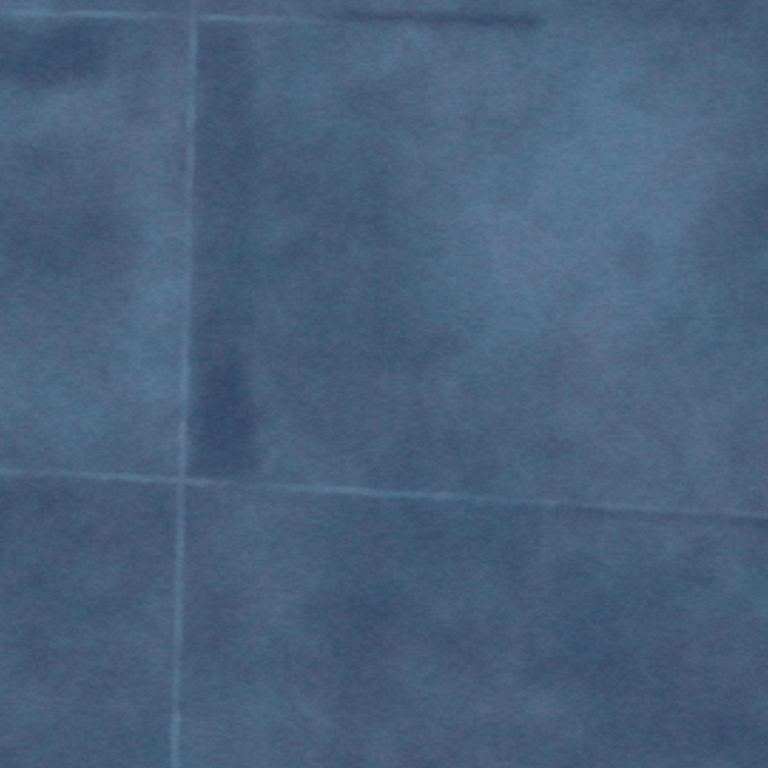
Give the GLSL for this texture, as a three.js fragment shader.

```glsl
// Worn blue-grey stone slabs with pale, slightly skewed joints and fine grain.
varying vec2 vUv;

const vec3 DARK_SLATE = vec3(0.212, 0.290, 0.400);
const vec3 MID_SLATE = vec3(0.280, 0.368, 0.468);
const vec3 PALE_SLATE = vec3(0.348, 0.456, 0.556);
const vec3 JOINT_COLOR = vec3(0.375, 0.490, 0.590);
const vec3 TEAL_TINT = vec3(-0.034, 0.016, 0.006);
const float COLUMN_WIDTH = 0.85;

float hash(vec2 p) {
  vec3 q = fract(p.xyx * 0.1031);
  q += dot(q, q.yzx + 33.33);
  return fract((q.x + q.y) * q.z);
}

float noise(vec2 p) {
  vec2 i = floor(p);
  vec2 f = fract(p);
  f = f * f * (3.0 - 2.0 * f);
  return mix(mix(hash(i), hash(i + vec2(1.0, 0.0)), f.x),
             mix(hash(i + vec2(0.0, 1.0)), hash(i + vec2(1.0)), f.x), f.y);
}

float fbm(vec2 p) {
  float sum = 0.0;
  float amplitude = 0.5;
  for (int i = 0; i < 5; i++) {
    sum += amplitude * noise(p);
    p = p * 2.03 + vec2(17.3, 9.1);
    amplitude *= 0.5;
  }
  return sum / 0.97;
}

// Soft elliptical stain, 1 at its centre.
float blot(vec2 p, vec2 center, vec2 radius) {
  vec2 d = (p - center) / radius;
  return exp(-dot(d, d));
}

// Soft-edged rectangle.
float patchMask(vec2 p, vec2 center, vec2 halfSize, float blur) {
  vec2 d = abs(p - center) - halfSize;
  return (1.0 - smoothstep(-blur, blur, d.x)) * (1.0 - smoothstep(-blur, blur, d.y));
}

// Signed offset from the nearest whole grid line, in canvas units.
float lineOffset(float coord, float spacing) {
  return (coord - floor(coord + 0.5)) * spacing;
}

// Soft core with a faint halo, broken up by wear.
float jointMask(float offset, float halfWidth, float wear) {
  float core = 1.0 - smoothstep(halfWidth * 0.2, halfWidth * 1.7, abs(offset));
  return core * mix(0.05, 0.62, wear) + exp(-abs(offset) / (halfWidth * 3.0)) * 0.20;
}

// Broad light and dark areas left by uneven wear.
float wearTone(vec2 p) {
  float tone = 0.85 * blot(p, vec2(0.72, 0.77), vec2(0.25, 0.22));
  tone += 0.40 * blot(p, vec2(0.43, 0.92), vec2(0.14, 0.07));
  tone += 0.60 * blot(p, vec2(0.20, 0.62), vec2(0.045, 0.28));
  tone += 0.50 * blot(p, vec2(0.10, 0.85), vec2(0.07, 0.04));
  tone += 0.30 * blot(p, vec2(0.08, 0.45), vec2(0.12, 0.08));
  tone -= 0.50 * blot(p, vec2(0.06, 0.70), vec2(0.09, 0.10));
  tone -= 0.50 * blot(p, vec2(0.82, 0.14), vec2(0.08, 0.10));
  tone -= 0.35 * blot(p, vec2(0.44, 0.62), vec2(0.12, 0.25));
  tone -= 0.45 * blot(p, vec2(0.27, 0.16), vec2(0.06, 0.05));
  tone -= 0.30 * blot(p, vec2(1.0, 0.75), vec2(0.08, 0.28));
  return tone;
}

void main() {
  vec2 p = vUv;

  // Skewed slab grid
  float rowJoint = 0.388 - 0.059 * p.x;
  float rowHeight = 0.597 + 0.030 * p.x;
  vec2 grid = vec2((p.x - 0.227 - 0.025 * p.y) / COLUMN_WIDTH, (p.y - rowJoint) / rowHeight);
  float wobble = (fbm(p * 60.0) - 0.5) * 0.006;
  float dx = lineOffset(grid.x, COLUMN_WIDTH) + wobble;
  float dy = lineOffset(grid.y, rowHeight) + wobble;

  // Slab tone: wear, mottling and a small shift per slab
  float tone = 0.10 + wearTone(p) + (fbm(p * 6.0 + 3.0) - 0.5) * 1.30;
  tone += (fbm(p * 24.0) - 0.5) * 0.80 + (hash(floor(grid) + 7.0) - 0.5) * 0.12;
  tone -= 0.22 * (1.0 - smoothstep(-0.04, 0.04, p.y - rowJoint));

  // Damp edges beside the joints
  vec2 edge = p + (vec2(fbm(p * 18.0), fbm(p * 18.0 + 40.0)) - 0.5) * 0.04;
  tone -= 0.55 * patchMask(edge, vec2(0.288, 0.66), vec2(0.038, 0.295), 0.020);
  tone -= 0.45 * patchMask(edge, vec2(0.285, 0.45), vec2(0.032, 0.075), 0.022);
  tone -= 0.90 * patchMask(edge, vec2(0.05, 0.935), vec2(0.09, 0.038), 0.018);
  tone -= 0.60 * patchMask(edge, vec2(0.185, 0.88), vec2(0.015, 0.05), 0.020);
  float upperRow = step(0.7, p.y);
  float seam = smoothstep(0.36, 0.50, p.x) * (1.0 - smoothstep(0.69, 0.72, p.x));
  tone -= upperRow * seam * 0.9 * exp(-pow((dy - 0.006) / 0.010, 2.0));
  tone -= (1.0 - upperRow) * 0.5 * smoothstep(0.5, 0.9, p.x) * exp(-pow((dy + 0.009) / 0.009, 2.0));

  vec3 color = mix(MID_SLATE, PALE_SLATE, clamp(tone, 0.0, 1.0));
  color = mix(color, DARK_SLATE, clamp(-tone, 0.0, 1.0));

  // Pale joints, fading toward the right
  float fade = mix(1.0, 0.6, smoothstep(0.25, 0.9, p.x));
  fade *= 1.0 - 0.7 * upperRow * smoothstep(0.30, 0.50, p.x);
  float vertical = jointMask(dx, 0.0055, noise(vec2(p.x * 8.0, p.y * 34.0)));
  float horizontal = jointMask(dy, 0.0045, noise(vec2(p.x * 28.0, p.y * 8.0))) * fade;
  color = mix(color, JOINT_COLOR, max(vertical, horizontal));

  // Teal and violet mottling with fine, slightly stretched grain
  float tint = fbm(p * 9.0 + 60.0) + 0.8 * noise(p * vec2(80.0, 120.0)) - 0.9;
  float grain = noise(p * vec2(110.0, 190.0)) + noise(p * vec2(270.0, 370.0) + 11.0) - 1.0;
  color += TEAL_TINT * tint + grain * 0.028;

  gl_FragColor = vec4(color, 1.0);
}
```
